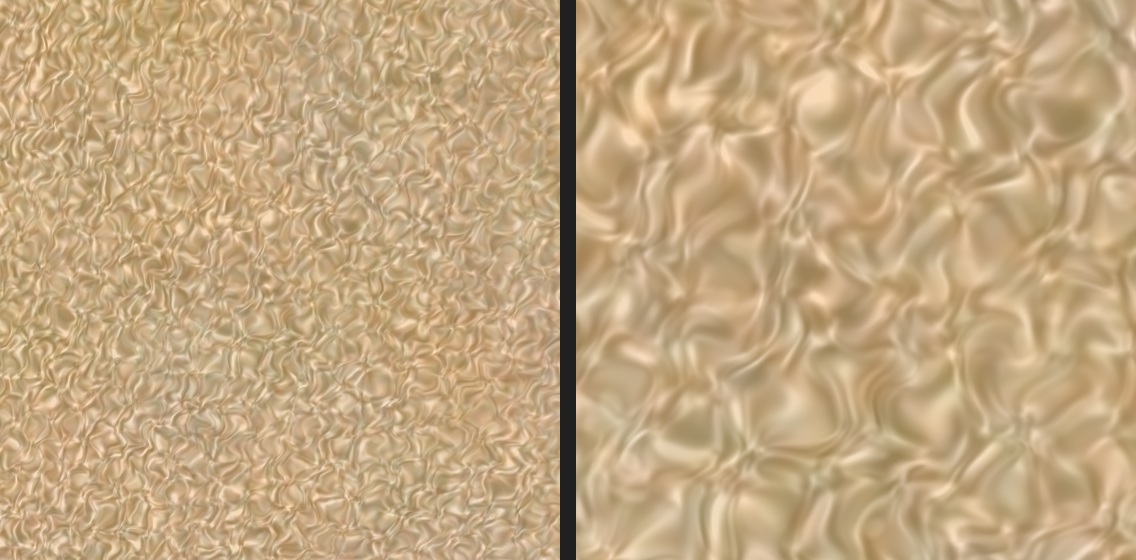
Left: the whole. Right: its middle third, enlarged.
Write a WebGL 2 fragment shader that draws this texture.

```glsl
#version 300 es
precision highp float;
// Fine sandy ground: soft, slanted, worm-like grains in warm beige.
// Warped, stretched gradient noise forms the grains; scattered soft ovals
// add pale pebbles and dark pits, and broad noise drifts the tint.

uniform vec2 u_resolution;
out vec4 fragColor;

const float TAU = 6.28319;
const vec3 SAND = vec3(0.775, 0.664, 0.513);
const vec3 TONE_STEP = vec3(0.062, 0.064, 0.071);
const vec3 ROSY = vec3(0.05, -0.01, -0.02);
const vec3 OCHRE = vec3(0.01, 0.0, -0.06);
const vec2 ALONG = vec2(0.42, 0.9075);   // main direction of the grains

vec2 hash2(vec2 p) {
    vec3 h = fract(p.xyx * vec3(0.1031, 0.1030, 0.0973));
    h += dot(h, h.yzx + 33.33);
    return fract((h.xx + h.yz) * h.zy);
}

float cornerSlope(vec2 cell, vec2 offset) {
    float angle = TAU * hash2(cell).x;
    return dot(vec2(cos(angle), sin(angle)), offset);
}

float gradientNoise(vec2 p) {
    vec2 cell = floor(p), f = fract(p);
    vec2 w = f * f * f * (f * (f * 6.0 - 15.0) + 10.0);
    vec2 e = vec2(1.0, 0.0);
    float low = mix(cornerSlope(cell, f), cornerSlope(cell + e, f - e), w.x);
    float high = mix(cornerSlope(cell + e.yx, f - e.yx),
                     cornerSlope(cell + e.xx, f - e.xx), w.x);
    return mix(low, high, w.y);
}

vec2 noisePair(vec2 p) {
    return vec2(gradientNoise(p), gradientNoise(p + vec2(57.3, 113.7)));
}

// Soft ovals in a share of the cells; radius is in canvas units.
float scatteredOvals(vec2 p, float cells, float share, float radius) {
    vec2 g = p * cells, home = floor(g);
    float cover = 0.0;
    for (int y = -1; y <= 1; y++) {
        for (int x = -1; x <= 1; x++) {
            vec2 cell = home + vec2(x, y);
            vec2 traits = hash2(cell + 211.0);
            vec2 d = (g - cell - hash2(cell + 37.0)) / cells;
            float angle = TAU * hash2(cell + 89.0).x;
            vec2 axis = vec2(cos(angle), sin(angle));
            d = vec2(dot(d, axis) * 0.75, dot(d, vec2(-axis.y, axis.x)));
            float size = radius * mix(0.7, 1.2, traits.y);
            float oval = 1.0 - smoothstep(0.45, 1.25, length(d) / size);
            cover = max(cover, oval * step(traits.x, share));
        }
    }
    return cover;
}

// Grain height with a spread of about one.
float grainTone(vec2 p) {
    vec2 q = p * (1.2 - 0.15 * p);       // slightly finer toward the origin
    q += 0.026 * noisePair(q * 23.0 + 5.0);
    q += 0.007 * noisePair(q * 51.0 + 71.0);
    vec2 slanted = vec2(dot(q, vec2(ALONG.y, -ALONG.x)), dot(q, ALONG));
    float coarse = gradientNoise(slanted * vec2(78.0, 46.0) + 150.0);
    float fine = gradientNoise(slanted * vec2(122.0, 80.0) + 320.0);
    return (0.85 * coarse + 0.5 * fine) / 0.21;
}

void main() {
    vec2 p = gl_FragCoord.xy / min(u_resolution.x, u_resolution.y);

    // Grains, with contrast easing off to the right
    float contrast = 1.08 - 0.22 * p.x + 0.35 * gradientNoise(p * 6.0 + 40.0);
    float tone = grainTone(p) * contrast;
    tone += 0.1 * (tone * tone - 1.0);

    // Broad light, pale pebbles and dark pits
    tone += 0.7 * gradientNoise(p * 9.0 + 17.0);
    tone += 1.25 * scatteredOvals(p, 34.0, 0.22, 0.0075) - 0.08;
    tone -= 1.8 * scatteredOvals(p + 3.0, 8.0, 0.08, 0.012);
    tone = clamp(tone, -2.4, 3.0);

    // Tint drifting between rosy, ochre and grey-green
    vec2 broad = noisePair(p * 4.0 + 23.0);
    vec2 local = noisePair(p * 38.0 + 61.0);
    vec3 color = SAND + TONE_STEP * tone;
    color += ROSY * (0.6 * broad.x + 0.9 * local.x);
    color += OCHRE * (0.8 * broad.y + 0.7 * local.y + 0.3 * (p.y - p.x));

    fragColor = vec4(clamp(color, 0.0, 1.0), 1.0);
}
```
